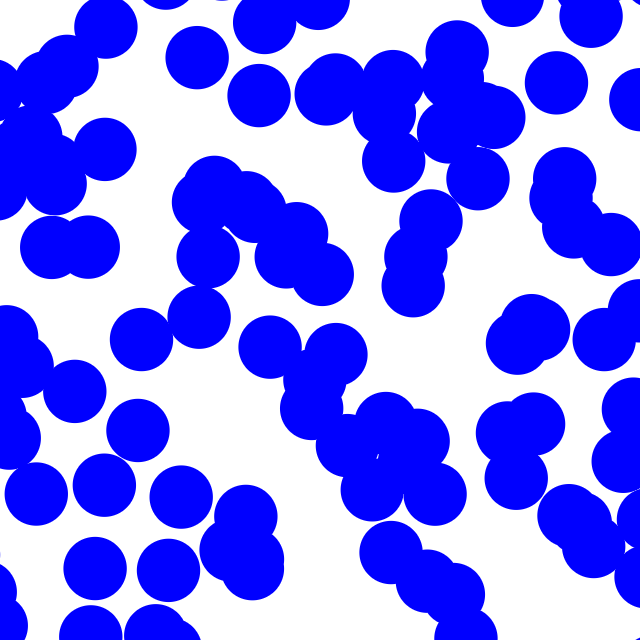
A Shadertoy shader for this pattern:

```glsl
const vec3 DISC_COLOR = vec3(0.0, 0.0, 1.0);
const vec3 GROUND_COLOR = vec3(1.0);
const float DISC_RADIUS = 0.0495;   // in canvas heights
const float CELLS = 3.0;            // scatter cells per canvas height
const int DISCS_PER_CELL = 10;
const int SEED = 17;

// Integer hash: cell and disc index to a random point in the unit square
vec2 hashPoint(ivec2 cell, int index) {
    uvec3 v = uvec3(ivec3(cell + 64, index + SEED * 101));
    v = v * 1664525u + 1013904223u;
    v.x += v.y * v.z;
    v.y += v.z * v.x;
    v.z += v.x * v.y;
    v ^= v >> 16u;
    v.x += v.y * v.z;
    v.y += v.z * v.x;
    return vec2(v.xy >> 8u) * exp2(-24.0);
}

// Signed distance to the union of randomly scattered discs
float scatteredDiscs(vec2 p) {
    vec2 q = p * CELLS;
    ivec2 home = ivec2(floor(q));
    float nearest = 1e5;
    for (int y = -1; y <= 1; y++) {
        for (int x = -1; x <= 1; x++) {
            ivec2 cell = home + ivec2(x, y);
            for (int i = 0; i < DISCS_PER_CELL; i++) {
                vec2 toCenter = vec2(cell) + hashPoint(cell, i) - q;
                nearest = min(nearest, dot(toCenter, toCenter));
            }
        }
    }
    return sqrt(nearest) / CELLS - DISC_RADIUS;
}

void mainImage(out vec4 fragColor, in vec2 fragCoord) {
    float pixel = 1.0 / iResolution.y;
    float d = scatteredDiscs(fragCoord * pixel);

    // Edge coverage over one pixel
    float coverage = clamp(0.5 - d / pixel, 0.0, 1.0);
    fragColor = vec4(mix(GROUND_COLOR, DISC_COLOR, coverage), 1.0);
}
```
